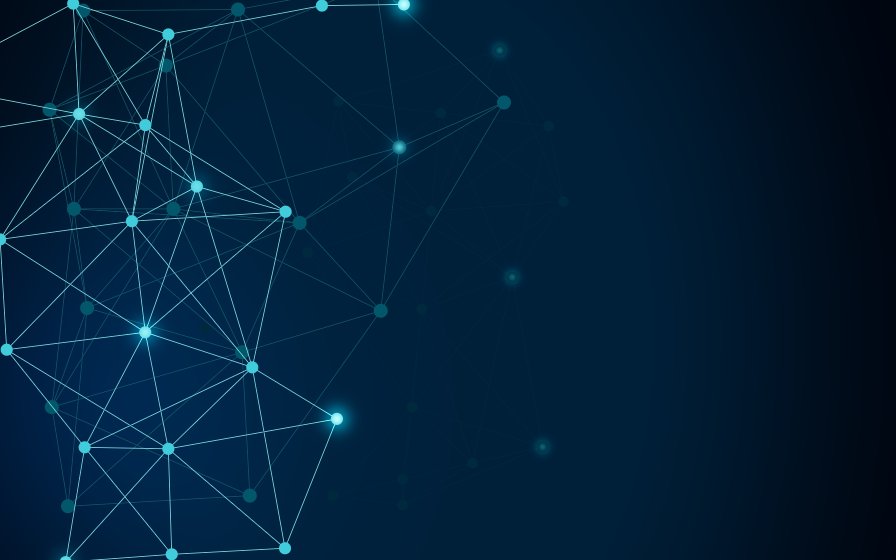
Write a Shadertoy shader that draws this background.

```glsl
// Three depths of a glowing node network fading rightward into dark navy.

const int MAX_NODES = 24;

// Each node holds its position in canvas heights and its glow strength.
struct Net {
    vec3 nodes[MAX_NODES];
    int size;
};

struct Ink {
    vec3 line;
    vec3 disc;
    vec3 core;
    vec3 halo;
    float lineWidth;
    float discRadius;
    float haloRadius;
};

// Adds a swaying row of nodes; wave is (rate, phase), lit is (period, index).
void addStrand(inout Net net, int count, vec2 start, vec2 stride,
               vec2 sway, vec2 wave, ivec2 lit, float glow) {
    for (int i = 0; i < count; i++) {
        float k = float(i);
        vec2 pos = start + stride * k + sway * cos(wave.x * k + wave.y);
        net.nodes[net.size] = vec3(pos, i % lit.x == lit.y ? glow : 0.0);
        net.size++;
    }
}

float segmentDistance(vec2 p, vec2 a, vec2 b) {
    vec2 ab = b - a;
    float t = clamp(dot(p - a, ab) / dot(ab, ab), 0.0, 1.0);
    return length(p - a - ab * t);
}

float coverage(float dist, float radius, float pixel) {
    return clamp((radius - dist) / pixel + 0.5, 0.0, 1.0);
}

// Links every pair of nodes closer than reach.
float linkCoverage(Net net, vec2 p, float reach, float width, float pixel) {
    float nearest = 1.0;
    for (int i = 0; i < net.size; i++) {
        vec2 a = net.nodes[i].xy;
        for (int j = i + 1; j < net.size; j++) {
            vec2 b = net.nodes[j].xy;
            if (distance(a, b) < reach)
                nearest = min(nearest, segmentDistance(p, a, b));
        }
    }
    return coverage(nearest, width, pixel);
}

vec3 paintNet(vec3 color, Net net, vec2 p, float reach, Ink ink, float pixel) {
    float links = linkCoverage(net, p, reach, ink.lineWidth, pixel);
    color = mix(color, ink.line, links);
    for (int i = 0; i < net.size; i++) {
        float dist = distance(p, net.nodes[i].xy);
        float glow = net.nodes[i].z;
        float fall = dist / ink.haloRadius;
        color += ink.halo * glow * exp(-fall * fall);
        vec3 disc = mix(ink.disc, ink.core, glow * exp(-fall * fall * 4.0));
        color = mix(color, disc, coverage(dist, ink.discRadius, pixel));
    }
    return color;
}

vec3 backdrop(vec2 p) {
    const vec3 NIGHT = vec3(0.0, 0.02, 0.06);
    const vec3 NAVY = vec3(0.0, 0.125, 0.225);
    const vec3 BLUE_HAZE = vec3(0.0, 0.05, 0.12);
    float shade = smoothstep(0.35, 0.95, length((p - vec2(0.72, 0.4)) * vec2(0.95, 0.65)));
    vec2 haze = (p - vec2(0.12, 0.28)) / vec2(0.38, 0.36);
    return mix(NAVY, NIGHT, shade) + BLUE_HAZE * exp(-dot(haze, haze));
}

void mainImage(out vec4 fragColor, in vec2 fragCoord) {
    vec2 p = fragCoord / iResolution.y;
    p.x *= 1.6 * iResolution.y / iResolution.x;
    float pixel = 1.0 / iResolution.y;
    const ivec2 UNLIT = ivec2(9, 8);
    const vec2 STILL = vec2(0.0);
    vec3 color = backdrop(p);

    // Far layer
    Net far;
    far.size = 0;
    addStrand(far, 4, vec2(0.604, 0.819), vec2(-0.079, -0.135), vec2(0.12, 0.0), vec2(1.05, -1.57), UNLIT, 0.0);
    addStrand(far, 5, vec2(0.787, 0.798), vec2(-0.017, -0.175), STILL, STILL, UNLIT, 0.0);
    addStrand(far, 4, vec2(0.95, 0.91), vec2(-0.012, -0.135), vec2(0.083, 0.0), vec2(1.3, -2.34), ivec2(3, 0), 0.8);
    addStrand(far, 4, vec2(0.969, 0.202), vec2(-0.125, -0.029), STILL, STILL, ivec2(4, 0), 0.8);
    Ink farInk = Ink(vec3(0.01, 0.16, 0.25), vec3(0.0, 0.16, 0.24), vec3(0.05, 0.45, 0.5),
                     vec3(0.0, 0.26, 0.27), 0.0002, 0.0095, 0.013);
    color = paintNet(color, far, p, 0.34, farInk, pixel);

    // Middle layer
    Net middle;
    middle.size = 0;
    addStrand(middle, 6, vec2(0.125, 0.981), vec2(0.0, -0.177), vec2(0.0375, 0.0), vec2(2.0, 0.9), UNLIT, 0.0);
    addStrand(middle, 4, vec2(0.296, 0.883), vec2(0.05, -0.256), vec2(0.042, 0.0), vec2(2.094, 1.57), UNLIT, 0.0);
    addStrand(middle, 2, vec2(0.425, 0.983), vec2(0.11, -0.381), STILL, STILL, UNLIT, 0.0);
    addStrand(middle, 3, vec2(0.671, 1.029), vec2(0.017, -0.292), vec2(0.029, 0.0), vec2(2.094, -1.57), ivec2(3, 1), 0.8);
    addStrand(middle, 1, vec2(0.9, 0.817), STILL, STILL, STILL, UNLIT, 0.0);
    Ink middleInk = Ink(vec3(0.08, 0.34, 0.42), vec3(0.01, 0.34, 0.42), vec3(0.4, 0.9, 0.95),
                        vec3(0.0, 0.2, 0.22), 0.0006, 0.0125, 0.018);
    color = paintNet(color, middle, p, 0.435, middleInk, pixel);

    // Front layer
    Net front;
    front.size = 0;
    addStrand(front, 2, vec2(-0.14, 0.85), vec2(0.0, -0.1), STILL, STILL, UNLIT, 0.0);
    addStrand(front, 6, vec2(0.071, 0.983), vec2(0.0, -0.199), vec2(0.096, 0.017), vec2(1.65, -0.9), ivec2(4, 1), 0.35);
    addStrand(front, 6, vec2(0.273, 0.954), vec2(0.0, -0.185), vec2(0.0375, -0.021), vec2(1.2, 0.74), ivec2(4, 3), 0.7);
    addStrand(front, 4, vec2(0.481, 0.99), vec2(-0.022, -0.323), vec2(0.117, 0.0), vec2(2.094, 0.64), ivec2(4, 1), 0.35);
    addStrand(front, 3, vec2(0.633, 0.992), vec2(-0.022, -0.37), vec2(0.11, 0.0), vec2(2.094, 0.64), ivec2(2, 0), 1.0);
    Ink frontInk = Ink(vec3(0.5, 0.86, 0.89), vec3(0.25, 0.8, 0.86), vec3(0.75, 1.0, 1.0),
                       vec3(0.0, 0.42, 0.44), 0.0007, 0.0108, 0.024);
    color = paintNet(color, front, p, 0.354, frontInk, pixel);

    fragColor = vec4(color, 1.0);
}
```
